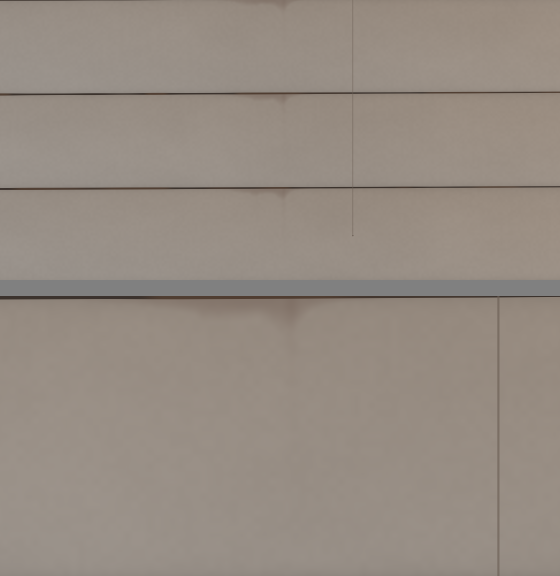
Top: the whole. Bottom: its middle third, enlarged.
A Shadertoy shader for this texture:

```glsl
const float PITCH = 0.3375;       // board height
const float TILT = 0.004;         // rise of the seams per unit of x
const float SEAM_LEFT = 0.0034;   // half widths of the seam at both ends
const float SEAM_RIGHT = 0.0020;
const float STAIN_X = 1.01;
const float WIRE_X = 1.260;
const float WIRE_END = 0.841;     // measured down from the top
const float WIRE_HALF = 0.0013;

const vec3 COOL_PAINT = vec3(0.595, 0.567, 0.540);
const vec3 WARM_PAINT = vec3(0.610, 0.558, 0.510);
const vec3 SEAM_DARK = vec3(0.20, 0.165, 0.145);
const vec3 SEAM_BROWN = vec3(0.33, 0.24, 0.18);
const vec3 STAIN_COLOR = vec3(0.47, 0.40, 0.36);
const vec3 WIRE_COLOR = vec3(0.42, 0.37, 0.33);

float hash(vec2 p) {
    return fract(sin(dot(p, vec2(127.1, 311.7))) * 43758.5453);
}

float noise(vec2 p) {
    vec2 i = floor(p), f = fract(p);
    f = f * f * (3.0 - 2.0 * f);
    return mix(mix(hash(i), hash(i + vec2(1, 0)), f.x),
               mix(hash(i + vec2(0, 1)), hash(i + vec2(1, 1)), f.x), f.y);
}

float fbm(vec2 p) {
    float sum = 0.0, amp = 0.5;
    for (int i = 0; i < 4; i++) {
        sum += amp * noise(p);
        p = p * 2.03 + 17.3;
        amp *= 0.5;
    }
    return sum;
}

float bump(float x, float width) {
    return exp(-x * x / (width * width));
}

// Coverage of a band of the given half width at distance d
float band(float d, float halfWidth, float px) {
    return clamp((halfWidth - d) / px + 0.5, 0.0, 1.0);
}

// Grime hanging below a seam, with one long faint drip
float stain(float x, float below, float id) {
    float dx = x - STAIN_X;
    float ragged = 0.6 + 0.8 * noise(vec2(x * 45.0, id * 7.0));
    float depth = 0.004 + 0.016 * bump(dx + 0.08, 0.10) * ragged
                + 0.022 * bump(dx, 0.022);
    float spread = bump(dx + 0.05, 0.15);
    float grime = spread * (1.0 - smoothstep(0.3 * depth, 1.5 * depth, below));
    float drip = bump(dx - 0.004, 0.008) * exp(-below / 0.07);
    return 0.50 * grime + 0.22 * drip * (0.6 + 0.4 * hash(vec2(id, 3.0)));
}

void mainImage(out vec4 fragColor, in vec2 fragCoord) {
    float px = 1.0 / iResolution.y;
    vec2 p = fragCoord * px;
    float across = fragCoord.x / iResolution.x;
    float down = 1.0 - p.y;

    // Board coordinates
    float row = (down + TILT * p.x) / PITCH;
    float id = floor(row);
    float f = row - id;
    float below = f * PITCH;
    float above = (1.0 - f) * PITCH;
    float seamId = floor(row + 0.5);

    // Paint: warm at the top and right, cool at the bottom and left
    float warmth = clamp(0.15 + 0.75 * across - 0.6 * (f - 0.5), 0.0, 1.0);
    vec3 color = mix(COOL_PAINT, WARM_PAINT, warmth);
    color *= 0.985 + 0.025 * smoothstep(0.0, 0.7, f);
    color *= 1.0 - 0.02 * bump(across - 0.57, 0.2);
    color += 0.022 * (fbm(p * vec2(5.0, 9.0) + id * 11.0) - 0.47);
    color += 0.010 * (noise(p * 110.0) - 0.5);

    // Soft shade on both sides of the seam
    color *= 1.0 - 0.09 * exp(-below / 0.010) - 0.10 * exp(-above / 0.009);
    color = mix(color, STAIN_COLOR, stain(p.x, below, id));

    // Seam, thinner to the right, with worn brown stretches
    float wear = noise(vec2(p.x * 9.0, seamId * 5.0));
    float seamHalf = mix(SEAM_LEFT, SEAM_RIGHT, across) * (0.8 + 0.4 * wear);
    float brown = 0.7 * smoothstep(0.55, 0.85, wear);
    vec3 seamColor = mix(SEAM_DARK, SEAM_BROWN, brown);
    color = mix(color, seamColor, 0.9 * band(min(below, above), seamHalf, px));

    // Hanging wire with a small knot at its end
    float wireDist = max(abs(p.x - WIRE_X), down - WIRE_END);
    float knotDist = length(vec2(p.x - WIRE_X, down - WIRE_END));
    float wire = 0.65 * band(wireDist, WIRE_HALF, px);
    wire = max(wire, 0.8 * band(knotDist, 2.2 * WIRE_HALF, px));
    color = mix(color, WIRE_COLOR, wire);

    fragColor = vec4(color, 1.0);
}
```
